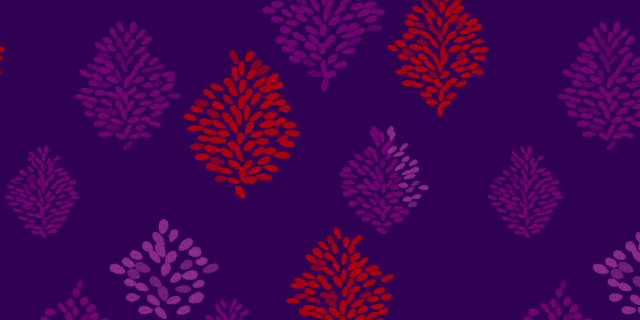
A Shadertoy shader for this pattern:

```glsl
// Pine-cone shaped clusters of dabbed brush grains, red and purple on deep violet.
#define REPEAT_WIDTH 1.51            // horizontal period, in canvas heights
#define GRAIN_PITCH  vec2(0.2, 0.117) // grain spacing, in cluster half-heights
#define GRAIN_RADII  vec2(0.097, 0.045)
#define CHEVRON      0.28            // upward sweep of the grain rows
#define CONE_WIDTH   0.74            // half-width over half-height
#define RAGGED       0.0035          // roughness of grain edges
#define GROUND vec3(0.19, 0.0, 0.32)
#define PURPLE vec3(0.45, 0.01, 0.45)
#define MAUVE  vec3(0.55, 0.17, 0.54)
#define RED    vec3(0.69, 0.0, 0.045)

vec3 hash3(vec2 p) {
    vec3 q = fract(p.xyx * vec3(0.1031, 0.1030, 0.0973));
    q += dot(q, q.yxz + 33.33);
    return fract((q.xxy + q.yzz) * q.zyx);
}

float gradientNoise(vec2 p) {
    vec2 i = floor(p), f = fract(p), u = f * f * (3.0 - 2.0 * f);
    vec2 e = vec2(1.0, 0.0);
    float a = dot(hash3(i).xy * 2.0 - 1.0, f);
    float b = dot(hash3(i + e.xy).xy * 2.0 - 1.0, f - e.xy);
    float c = dot(hash3(i + e.yx).xy * 2.0 - 1.0, f - e.yx);
    float d = dot(hash3(i + e.xx).xy * 2.0 - 1.0, f - e.xx);
    return mix(mix(a, b, u.x), mix(c, d, u.x), u.y);
}

float ellipseDistance(vec2 v, vec2 radii) {
    v += 1e-4;
    float k = length(v / radii);
    return k * (k - 1.0) / length(v / (radii * radii));
}

float sweep(float x) { return CHEVRON * sqrt(x * x + 0.01); }

// Half-width of the cone at height t; skew > 0 widens the base.
float coneWidth(float t, float skew) {
    return CONE_WIDTH * (1.0 - pow(min(abs(t), 1.0), 1.7)) * (1.0 - skew * t);
}

// Cluster centre (xy) and half-height (z): two zigzag bands of five.
vec3 clusterPlace(float i, bool lower) {
    float zig = mod(i, 2.0) < 0.5 ? 1.0 : -1.0;
    if (lower) {
        float lift = 0.594 * step(3.5, i);
        return vec3(0.234 + 0.26 * i - 0.0195 * zig * i,
                    0.0755 - 0.031 * i - 0.104 * zig + lift,
                    0.177 - 0.021 * zig + 0.005 * i);
    }
    return vec3(0.109 + 0.31 * i + 0.026 * zig,
                0.516 + 0.107 * i - 0.112 * zig,
                0.148 + 0.0755 * i - 0.0156 * i * i);
}

vec3 paintCluster(vec3 color, vec2 p, float i, bool lower, float rough, float soft) {
    vec3 place = clusterPlace(i, lower);
    vec2 v = p - place.xy;
    v.x = mod(v.x + 0.5 * REPEAT_WIDTH, REPEAT_WIDTH) - 0.5 * REPEAT_WIDTH;
    v /= place.z;
    if (abs(v.x) > 1.15 || abs(v.y) > 1.2) return color;

    // Character of this cluster
    float band = lower ? 1.0 : 0.0;
    bool isRed = i > 1.5 && mod(i + band, 2.0) < 0.5;
    bool isMauve = lower && i == 1.0;
    bool isSplit = lower && i == 4.0;
    bool isCoarse = lower && i < 1.5;
    float skew = !lower && i > 2.5 ? -0.22 : 0.22;
    vec2 pitch = GRAIN_PITCH * (isCoarse ? 1.45 : 1.0);
    vec2 baseRadii = GRAIN_RADII * (isCoarse ? vec2(1.2, 1.55) : vec2(1.0));

    // Staggered, jittered grains on chevron rows
    vec2 q = vec2(v.x, v.y - sweep(v.x)) / pitch;
    for (float dy = -2.0; dy <= 2.0; dy++)
    for (float dx = -1.0; dx <= 1.0; dx++) {
        float row = floor(q.y + 0.5) + dy;
        float stagger = 0.5 * mod(row, 2.0);
        float col = floor(q.x - stagger + 0.5) + dx;
        vec2 seed = vec2(col, row) + 37.0 * vec2(i + 1.0, band + 2.0);
        vec3 rnd = hash3(seed), tone = hash3(seed + 211.0);

        vec2 c = (vec2(col + stagger, row) + (rnd.xy - 0.5) * 0.4) * pitch;
        c.y += sweep(c.x);
        if (abs(c.y) > 0.95 || abs(c.x) > coneWidth(c.y, skew)) continue;

        // Grains lean outward: steep on the axis and tip, flat at the sides
        vec2 lean = vec2(2.5 * c.x, max(0.32 + 0.35 * c.y, 0.05));
        float angle = atan(lean.y, lean.x) + (rnd.z - 0.5) * 0.6;
        vec2 axis = vec2(cos(angle), sin(angle));
        vec2 d = v - c;
        d = vec2(dot(d, axis), dot(d, vec2(-axis.y, axis.x)));
        vec2 radii = baseRadii * mix(vec2(0.8), vec2(1.12), tone.xy);
        radii.y *= 1.0 + 0.2 * clamp(d.x / radii.x, -1.0, 1.0);

        float dist = ellipseDistance(d, radii) * place.z + rough * RAGGED;
        float cover = smoothstep(soft, -soft, dist);
        bool pale = isMauve || (isSplit && c.x + 0.3 * c.y > 0.3);
        vec3 ink = isRed ? RED : pale ? MAUVE : PURPLE;
        ink *= 1.0 + rough * (pale ? 0.2 : 0.06);
        float opacity = tone.z > 0.86 ? 0.68 : mix(0.9, 1.0, tone.z);
        color = mix(color, mix(GROUND, ink, opacity), cover);
    }
    return color;
}

void mainImage(out vec4 fragColor, in vec2 fragCoord) {
    vec2 p = fragCoord / iResolution.y;
    float soft = 0.0006 + 0.7 / iResolution.y;
    float rough = gradientNoise(p * 120.0) + 0.6 * gradientNoise(p * 230.0 + 9.0);
    vec3 color = GROUND;
    for (float i = 0.0; i < 5.0; i++) {
        color = paintCluster(color, p, i, false, rough, soft);
        color = paintCluster(color, p, i, true, rough, soft);
    }
    fragColor = vec4(color, 1.0);
}
```
